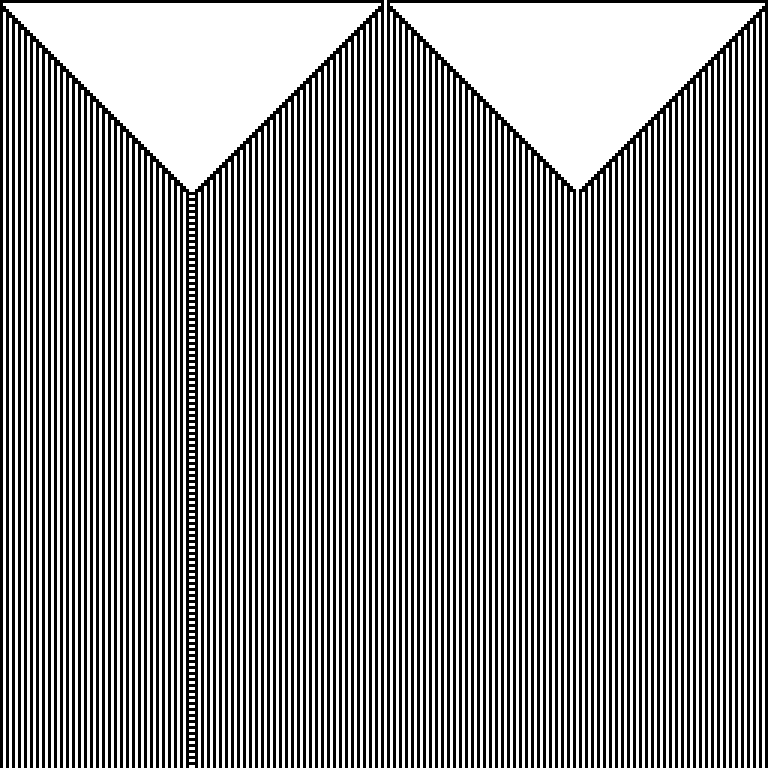
Give the GLSL for this pattern, as a Shadertoy shader.

```glsl
// Two white wedges hang from the top edge and dissolve into fine vertical stripes.
// A closed form of a cellular automaton: black fronts leave the walls of each panel,
// advance one cell per row and leave stripes behind; one panel ends in a ladder.

const float CELLS = 256.0;       // cells across and down the canvas
const float SEED = 128.0;        // column of the white seam between the panels
const int SAMPLES = 4;           // antialiasing samples per axis

const vec3 INK = vec3(0.0);
const vec3 PAPER = vec3(1.0);

// Distance in cells from the nearer wall of a panel spanning first..last.
float wallDistance(float column, float first, float last) {
    return min(column - first, last - column);
}

// Wedge ahead of the front, a short dark band, then stripes on odd distances.
float wedgeAndStripes(float depth, float row) {
    if (depth >= row) return 1.0;
    bool stripe = mod(depth, 2.0) > 0.5;
    return stripe && row >= depth + 3.0 ? 1.0 : 0.0;
}

// Rungs alternate row by row once the fronts have met.
float ladder(float row, float meetingRow) {
    return row < meetingRow ? 1.0 : mod(row, 2.0);
}

// Whiteness of one cell; rows count down from the top.
float cellValue(vec2 cell) {
    float column = cell.x;
    float row = cell.y;
    if (column == SEED) return 1.0;
    if (row < 1.0) return 0.0;

    bool leftPanel = column < SEED;
    float first = leftPanel ? 0.0 : SEED + 1.0;
    float last = leftPanel ? SEED - 1.0 : CELLS - 1.0;
    float depth = wallDistance(column, first, last);

    // The innermost cells: a two-cell ladder on the left, a lone stripe on the right
    float innermost = floor((last - first) * 0.5);
    if (depth == innermost) return leftPanel ? ladder(row, innermost + 1.0) : 1.0;
    return wedgeAndStripes(depth, row);
}

// Cell lookup at a canvas position in 0..1 with its origin at the lower left.
float patternAt(vec2 uv) {
    vec2 fromTop = vec2(uv.x, 1.0 - uv.y);
    return cellValue(clamp(floor(fromTop * CELLS), 0.0, CELLS - 1.0));
}

void mainImage(out vec4 fragColor, in vec2 fragCoord) {
    // Average a grid of samples over the pixel
    float coverage = 0.0;
    for (int y = 0; y < SAMPLES; y++) {
        for (int x = 0; x < SAMPLES; x++) {
            vec2 offset = (vec2(x, y) + 0.5) / float(SAMPLES) - 0.5;
            coverage += patternAt((fragCoord + offset) / iResolution.xy);
        }
    }
    coverage /= float(SAMPLES * SAMPLES);
    fragColor = vec4(mix(INK, PAPER, coverage), 1.0);
}
```
